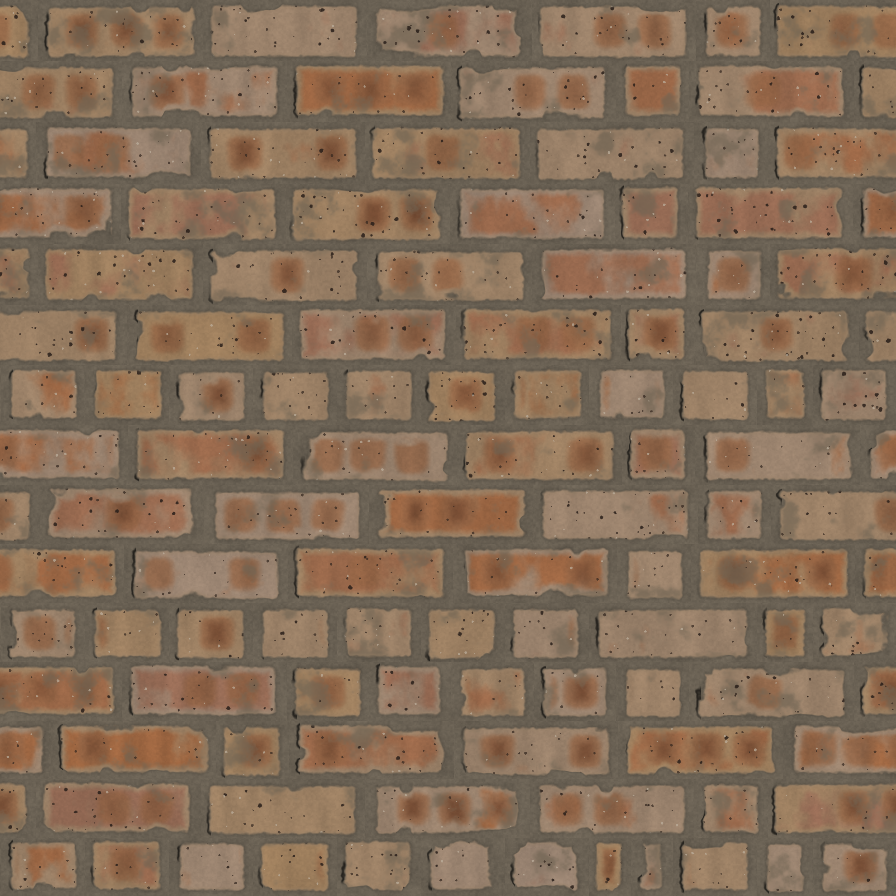
Write a WebGL 2 fragment shader that draws this texture.

```glsl
#version 300 es
precision highp float;
// Weathered brick wall: fifteen courses of tan and orange bricks in grey mortar.
// Each course is split by formula into stretchers or headers plus one closer;
// rough box distances shape the bricks, hashes and noise colour and wear them.
uniform vec2 u_resolution;
out vec4 fragColor;

const float COURSES = 15.0;
// Where the first full brick of each course begins, top course first.
const float START[15] = float[15](12.89, 11.54, 12.85, 11.52, 12.89, 11.62, 13.61,
    11.64, 12.91, 11.56, 13.61, 11.54, 4.84, 12.85, 13.61);

float hash(vec2 p) {
    vec3 a = fract(vec3(p.xyx) * 0.1031);
    a += dot(a, a.yzx + 33.33);
    return fract((a.x + a.y) * a.z);
}

float noise(vec2 p) {
    vec2 i = floor(p), f = fract(p);
    f = f * f * (3.0 - 2.0 * f);
    return mix(mix(hash(i), hash(i + vec2(1, 0)), f.x),
               mix(hash(i + vec2(0, 1)), hash(i + vec2(1, 1)), f.x), f.y);
}

float fbm(vec2 p) {
    float sum = 0.0, amp = 0.53;
    for (int i = 0; i < 4; i++) {
        sum += amp * noise(p);
        p = p * 2.1 + 17.3;
        amp *= 0.5;
    }
    return sum;
}

float roundBox(vec2 p, vec2 halfSize, float r) {
    vec2 d = abs(p) - halfSize + r;
    return length(max(d, 0.0)) + min(max(d.x, d.y), 0.0) - r;
}

// Sparse irregular dots, one at most in each jittered cell.
float specks(vec2 p, float density, float size) {
    vec2 cell = floor(p), f = fract(p);
    vec2 spot = 0.25 + 0.5 * vec2(hash(cell + 3.1), hash(cell + 8.7));
    float radius = size * (0.4 + hash(cell + 5.3));
    float d = length(f - spot) + 0.09 * (noise(p * 7.0) - 0.5);
    return step(hash(cell), density) * smoothstep(radius + 0.05, radius - 0.05, d);
}

void main() {
    vec2 p = gl_FragCoord.xy / u_resolution * COURSES;
    p.y = COURSES - p.y;
    p.y -= 0.12 * sin(p.y / COURSES * 3.14159);
    float px = COURSES / u_resolution.y;

    // Split the course into bricks
    int row = clamp(int(p.y), 0, 14);
    bool headers = row > 4 && row % 4 == 2 && row != 12;
    float pitch = headers ? 1.406 : 2.754, count = headers ? 10.0 : 5.0;
    float x = mod(p.x - START[row], COURSES);
    float i = min(floor(x / pitch), count);
    float lo = i * pitch, hi = i < count ? lo + pitch : COURSES;
    if (row == 10 && i > 7.0 && i < count) {
        i = 8.0; lo = 8.0 * pitch; hi = count * pitch;
    }
    if ((row == 11 && i > 2.0 && i < count) || (row == 14 && i == 8.0)) {
        float mid = 0.5 * (lo + hi);
        if (x < mid) hi = mid; else { lo = mid; i += 20.0; }
    }

    // Local brick space and rough outline
    vec2 id = vec2(i * 7.0 + 3.0, float(row) * 13.0 + 5.0);
    float h1 = hash(id), h2 = hash(id + 41.7), h3 = hash(id + 83.1), h4 = hash(id + 127.9);
    vec2 q = vec2(x - 0.5 * (lo + hi), p.y - float(row) - 0.5);
    q += 0.05 * (vec2(h2, h3) - 0.5);
    q.y += 0.015 * (h4 - 0.5) * q.x;
    vec2 s = q + id * 3.7;
    vec2 halfSize = vec2(0.5 * (hi - lo) - 0.15 - 0.03 * h1, 0.39 + 0.02 * h2);
    float box = roundBox(q, halfSize, 0.06);
    float d = box + 0.05 * (fbm(s * 5.0) - 0.5) + 0.03 * (noise(s * 17.0) - 0.5)
            + 0.10 * smoothstep(0.72, 0.95, noise(s * 2.6 + 9.0));
    float brickMask = smoothstep(0.018 + px * 0.5, -0.018 - px * 0.5, d);

    // Mortar with sandy grain, soft stains and dark gaps beside some bricks
    float grain = noise(s * 23.0) * 0.6 + noise(s * 47.0) * 0.4 - 0.5;
    vec3 mortar = vec3(0.415, 0.380, 0.328) * (0.91 + 0.18 * fbm(s * 2.5) + 0.16 * grain);
    mortar *= 1.0 - 0.10 * smoothstep(0.08, 0.0, d);
    float gap = smoothstep(0.035, 0.0, abs(d - 0.035)) * step(halfSize.x - 0.02, -q.x);
    mortar *= 1.0 - 0.6 * gap * smoothstep(0.5, 0.75, noise(s * vec2(1.0, 3.0) + 2.0));

    // Clay: a pale skin, fired to orange or rose away from the rim
    float cloud = fbm(s * vec2(1.8, 1.3) + 4.0);
    vec3 clay = mix(vec3(0.61, 0.49, 0.36), vec3(0.60, 0.515, 0.445), h1);
    vec3 fired = mix(vec3(0.62, 0.39, 0.24), vec3(0.58, 0.41, 0.33), h2);
    float heat = headers ? 0.5 * h3 * h3 : h3;
    float inner = smoothstep(0.02, 0.16, -d + 0.12 * (cloud - 0.5));
    float patches = smoothstep(0.75 - 0.65 * heat, 1.0 - 0.55 * heat, cloud);
    clay = mix(clay, fired, inner * patches * 0.9);

    // Kiln marks: soft dark squares with an orange halo, up to three in a row
    for (int k = -1; k <= 1; k++) {
        float r = hash(id + float(k) * 19.3 + 61.0);
        vec2 c = vec2(float(k) * 0.72 + 0.25 * (h4 - 0.5), 0.08 * (r - 0.5));
        float m = roundBox(q - c, vec2(0.27, 0.30), 0.2) + 0.16 * (cloud - 0.5);
        float on = step(r, headers ? 0.15 : 0.48) * inner;
        clay = mix(clay, vec3(0.56, 0.38, 0.26), on * 0.75 * smoothstep(0.08, -0.08, m));
        clay = mix(clay, vec3(0.43, 0.27, 0.18), on * h4 * 0.8 * smoothstep(-0.04, -0.27, m));
    }

    // Wear: streaks, mortar smears, pits, pale flecks and a lighter worn rim
    clay *= 0.94 + 0.12 * noise(s * vec2(5.0, 1.2)) + 0.10 * grain;
    float smear = smoothstep(0.56, 0.78, fbm(s * 2.2 + 31.0) + 0.12 * grain);
    clay = mix(clay, vec3(0.43, 0.385, 0.32), 0.65 * smear);
    clay = mix(clay, vec3(0.59, 0.50, 0.40), 0.4 * smoothstep(-0.07, 0.0, d));
    clay = mix(clay, vec3(0.16, 0.12, 0.10), 0.85 * specks(s * 5.0, 0.20 * h2, 0.12));
    clay = mix(clay, vec3(0.20, 0.15, 0.12), 0.7 * specks(s * 9.0 + 5.0, 0.10, 0.15));
    clay = mix(clay, vec3(0.74, 0.69, 0.62), 0.7 * specks(s * 8.0 + 11.0, 0.05, 0.13));

    fragColor = vec4(mix(mortar, clay, brickMask), 1.0);
}
```
